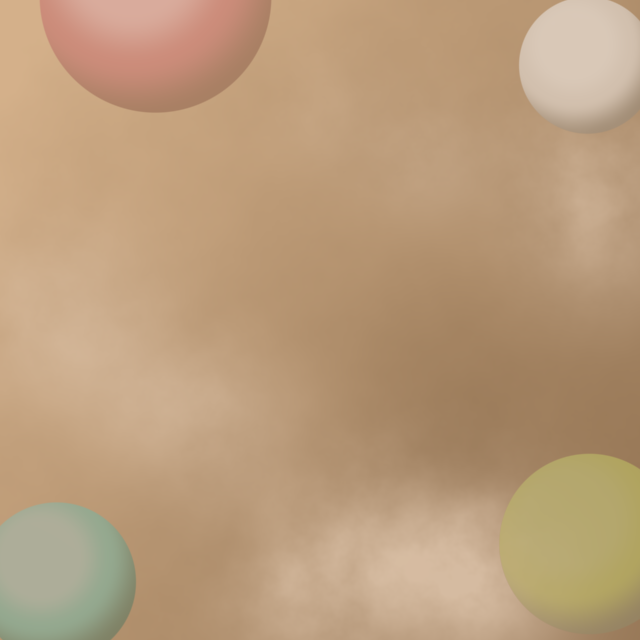
This background is drawn by a Shadertoy shader. Its source:

```glsl
// Four soft matte spheres at the corners of a warm tan, misty backdrop.

const vec3 WARM = vec3(0.83, 0.69, 0.54);
const vec3 UMBER = vec3(0.60, 0.475, 0.345);
const vec3 MIST = vec3(0.86, 0.76, 0.66);

const vec3 SLOPE = vec3(0.70, -0.55, 0.47);      // darkening per x, per y, offset
const vec4 HOLLOW = vec4(0.70, 0.35, 0.15, 0.2); // dark spot: centre, radius, strength
const float CLOUD_SCALE = 4.5;
const float CLOUD_CONTRAST = 1.1;
const float TONE_VARIATION = 0.16;
const float MIST_OVER_BALLS = 0.45;
const vec2 LIGHT_OFFSET = vec2(-0.2, 0.3);       // highlight centre, in ball radii

// Mist patches: centre, radius, strength
const int PATCHES = 10;
const vec4 PATCH[PATCHES] = vec4[](
    vec4(0.09, 0.51, 0.15, 0.42), vec4(0.22, 0.40, 0.12, 0.22),
    vec4(0.35, 0.32, 0.13, 0.38), vec4(0.53, 0.06, 0.14, 0.68),
    vec4(0.77, 0.08, 0.14, 0.75), vec4(0.95, 0.71, 0.13, 0.58),
    vec4(0.68, 0.74, 0.09, 0.32), vec4(0.54, 0.81, 0.10, 0.18),
    vec4(0.95, 0.57, 0.10, 0.22), vec4(0.60, 0.21, 0.10, 0.25));

// Balls: centre and radius, then highlight, body and shade colours
const int BALLS = 4;
const vec3 BALL[BALLS] = vec3[](
    vec3(0.243, 1.005, 0.181), vec3(0.918, 0.898, 0.107),
    vec3(0.921, 0.150, 0.141), vec3(0.0885, 0.091, 0.124));
const vec3 HIGHLIGHT[BALLS] = vec3[](
    vec3(0.85, 0.67, 0.61), vec3(0.85, 0.785, 0.72),
    vec3(0.70, 0.65, 0.42), vec3(0.68, 0.68, 0.60));
const vec3 BODY[BALLS] = vec3[](
    vec3(0.80, 0.55, 0.48), vec3(0.82, 0.75, 0.68),
    vec3(0.69, 0.64, 0.37), vec3(0.58, 0.66, 0.56));
const vec3 SHADE[BALLS] = vec3[](
    vec3(0.66, 0.50, 0.39), vec3(0.62, 0.54, 0.45),
    vec3(0.58, 0.51, 0.38), vec3(0.50, 0.51, 0.40));

// Random gradient at a lattice point
vec2 latticeGradient(vec2 cell) {
    vec3 h = fract(vec3(cell.xyx) * vec3(0.1031, 0.1030, 0.0973));
    h += dot(h, h.yzx + 33.33);
    float angle = 6.28318 * fract((h.x + h.y) * h.z);
    return vec2(cos(angle), sin(angle));
}

float gradientNoise(vec2 p) {
    vec2 i = floor(p), f = p - i;
    vec2 u = f * f * f * (f * (f * 6.0 - 15.0) + 10.0);
    vec2 e = vec2(0.0, 1.0);
    float a = dot(latticeGradient(i), f);
    float b = dot(latticeGradient(i + e.yx), f - e.yx);
    float c = dot(latticeGradient(i + e.xy), f - e.xy);
    float d = dot(latticeGradient(i + e.yy), f - e.yy);
    return mix(mix(a, b, u.x), mix(c, d, u.x), u.y);
}

float fbm(vec2 p) {
    float sum = 0.0, amplitude = 0.5;
    for (int i = 0; i < 6; i++) {
        sum += amplitude * gradientNoise(p);
        p = mat2(1.6, 1.2, -1.2, 1.6) * p + 7.3;
        amplitude *= 0.56;
    }
    return sum;
}

// Soft round spot: centre, radius, strength
float spot(vec2 p, vec4 s) {
    vec2 d = (p - s.xy) / s.z;
    return s.w * exp(-dot(d, d));
}

void mainImage(out vec4 fragColor, in vec2 fragCoord) {
    vec2 p = fragCoord / iResolution.xy;
    float pixel = 1.0 / iResolution.y;
    float cloud = fbm(p * CLOUD_SCALE + 11.0);

    // Diagonal backdrop gradient
    float tone = dot(SLOPE, vec3(p, 1.0)) + spot(p, HOLLOW);
    tone -= TONE_VARIATION * cloud;
    vec3 color = mix(WARM, UMBER, clamp(tone, 0.0, 1.05));

    // Mist density, broken up by the cloud noise
    float mist = 0.0;
    vec2 drift = p + 0.05 * vec2(cloud, -cloud);
    for (int i = 0; i < PATCHES; i++) mist += spot(drift, PATCH[i]);
    mist = clamp(mist * (1.0 + CLOUD_CONTRAST * cloud), 0.0, 0.9);

    // Shaded balls
    float covered = 0.0;
    for (int i = 0; i < BALLS; i++) {
        vec2 q = (p - BALL[i].xy) / BALL[i].z;
        float reach = length(q - LIGHT_OFFSET);
        vec3 ball = mix(HIGHLIGHT[i], BODY[i], smoothstep(0.45, 0.9, reach));
        ball = mix(ball, SHADE[i], smoothstep(0.85, 1.35, reach));
        float edge = (length(q) - 1.0) * BALL[i].z;
        float mask = 1.0 - smoothstep(-pixel, pixel, edge);
        color = mix(color, ball, mask);
        covered = max(covered, mask);
    }

    // Mist drifts thinly over the balls too
    color = mix(color, MIST, mist * mix(1.0, MIST_OVER_BALLS, covered));
    fragColor = vec4(color, 1.0);
}
```
